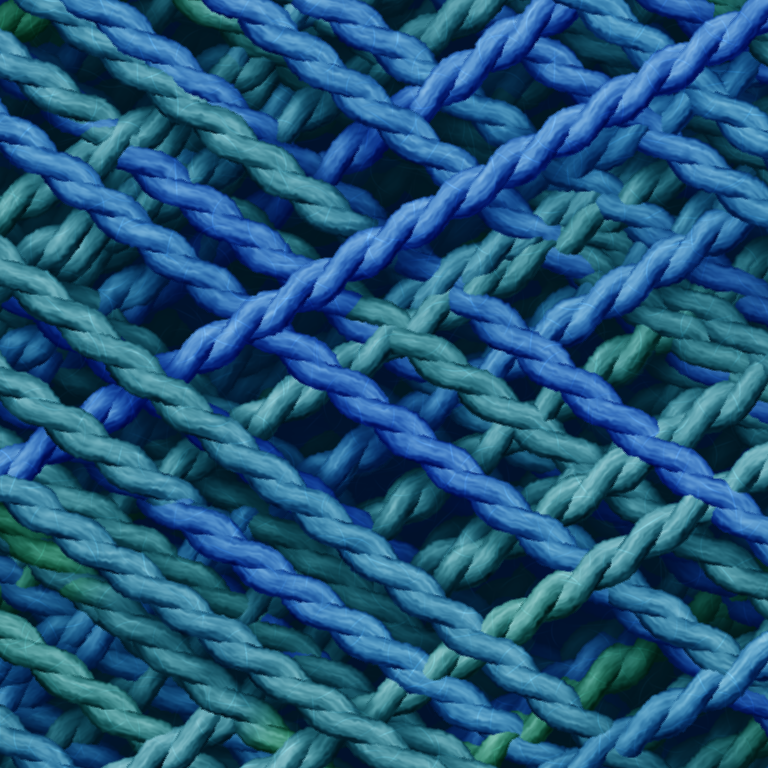
Write a Shadertoy shader that draws this texture.

```glsl
const int LAYERS = 6;
const float PLY_RADIUS = 0.0195;
const float HELIX_RADIUS = 0.0105;
const float TWIST_PITCH = 0.155;
const float FLOOR_HEIGHT = -0.17;
const float SOFTNESS = 0.0011;
const float TAU = 6.2831853;

struct Strand { float along; float across; float height; float seed; vec2 side; };
struct Surface { float height; float slope; vec2 fibre; float along; float seed; vec2 side; };

float hash(vec2 p) {
    vec3 q = fract(p.xyx * 0.1031);
    q += dot(q, q.yzx + 33.33);
    return fract((q.x + q.y) * q.z);
}

float noise(vec2 p) {
    vec2 i = floor(p), f = fract(p);
    f = f * f * (3.0 - 2.0 * f);
    return mix(mix(hash(i), hash(i + vec2(1, 0)), f.x),
               mix(hash(i + vec2(0, 1)), hash(i + vec2(1, 1)), f.x), f.y);
}

// Axis of one strand in a layer of nearly parallel yarn
Strand strandNear(vec2 p, int layer, float neighbour) {
    float level = float(layer);
    float angle = radians(layer % 2 == 0 ? -35.0 : 33.0) + 0.09 * (hash(vec2(level, 5.0)) - 0.5);
    vec2 dir = vec2(cos(angle), sin(angle));
    vec2 side = vec2(-dir.y, dir.x);
    float u = dot(p, dir), v = dot(p, side);
    float spacing = 0.110 - 0.003 * level;
    float row = floor(v / spacing) + neighbour;
    float seed = hash(vec2(row + 40.0, level * 17.0 + 3.0));
    float tilt = 0.09 * (hash(vec2(row + 70.0, level * 11.0)) - 0.5);
    float center = (row + 0.5 + 0.5 * (seed - 0.5)) * spacing + tilt * u;
    float wave = noise(vec2(u * 2.6 + seed * 50.0, row + level * 31.0 + 60.0)) - 0.5;
    float sink = 0.03 * hash(vec2(row + 15.0, level * 23.0));
    return Strand(u, v - center, 0.13 * wave - 0.018 * level - sink, seed, side);
}

// Two plies wound around each axis; the highest one is visible
Surface topSurface(vec2 p) {
    Surface top = Surface(FLOOR_HEIGHT, 0.0, p, 0.0, 0.5, vec2(0, 1));
    for (int layer = 0; layer < LAYERS; layer++)
    for (int n = -1; n <= 1; n++) {
        Strand yarn = strandNear(p, layer, float(n));
        if (abs(yarn.across) > PLY_RADIUS + HELIX_RADIUS) continue;
        for (int ply = 0; ply < 2; ply++) {
            float turn = TAU * (yarn.along / TWIST_PITCH + yarn.seed * 7.0 + 0.5 * float(ply));
            float offset = yarn.across + HELIX_RADIUS * cos(turn);
            float slope = offset / PLY_RADIUS;
            if (abs(slope) >= 1.0) continue;
            float height = yarn.height + HELIX_RADIUS * sin(turn) + PLY_RADIUS * sqrt(1.0 - slope * slope);
            if (height > top.height)
                top = Surface(height, slope, vec2(yarn.along, offset + 0.3 * float(ply)),
                              yarn.along, yarn.seed, yarn.side);
        }
    }
    return top;
}

// Soft shade cast by strands lying above a given height
float shadeFromAbove(vec2 p, float height) {
    float shade = 0.0;
    for (int layer = 0; layer < LAYERS; layer++)
    for (int n = -1; n <= 1; n++) {
        Strand yarn = strandNear(p + vec2(-0.004, 0.010), layer, float(n));
        float gap = abs(yarn.across) - PLY_RADIUS - 0.5 * HELIX_RADIUS;
        shade += (1.0 - smoothstep(-0.005, 0.04, gap)) * smoothstep(-0.01, 0.04, yarn.height - height);
    }
    return shade;
}

vec3 dyeColor(float seed, float along, float depth) {
    vec3 teal = vec3(0.45, 0.69, 0.735);
    vec3 sky = vec3(0.43, 0.68, 0.81);
    vec3 cobalt = vec3(0.39, 0.61, 0.83);
    vec3 green = vec3(0.47, 0.73, 0.66);
    float hue = fract(seed * 13.7) + 0.5 * (noise(vec2(along * 3.0 + 9.0, seed * 90.0)) - 0.5);
    vec3 dye = mix(teal, sky, smoothstep(0.35, 0.7, hue));
    dye = mix(dye, cobalt, smoothstep(0.75, 1.05, hue));
    dye = mix(dye, green, 1.0 - smoothstep(-0.02, 0.13, hue));
    return mix(teal, dye, 0.35 + 0.65 * depth);
}

vec3 yarnColor(vec2 p) {
    p += 0.0026 * (vec2(noise(p * 210.0 + 200.0), noise(p * 210.0 + 400.0)) - 0.5);
    Surface top = topSurface(p);
    vec3 normal = vec3(top.side * top.slope, sqrt(max(1.0 - top.slope * top.slope, 0.0)));
    float diffuse = max(dot(normal, normalize(vec3(-0.2, 0.5, 0.85))), 0.0);
    float depth = smoothstep(-0.12, 0.02, top.height);
    float fibre = 0.55 * noise(top.fibre * vec2(45.0, 260.0) + 300.0)
                + 0.45 * noise(top.fibre * vec2(95.0, 480.0) + 700.0) - 0.5;
    float light = (0.08 + 0.93 * diffuse * sqrt(diffuse) + 0.5 * fibre) * mix(0.08, 1.0, depth);
    light *= exp(-0.85 * shadeFromAbove(p, top.height));
    // Darker yarn keeps a deeper, more saturated dye
    return pow(dyeColor(top.seed, top.along, depth), vec3(exp2(2.75 * (1.0 - light))));
}

// Short curved stray hairs scattered over a grid
float strayHairs(vec2 p, float cells, float salt, float blur) {
    float cover = 0.0;
    vec2 base = floor(p * cells);
    for (int y = -1; y <= 1; y++)
    for (int x = -1; x <= 1; x++) {
        vec2 id = base + vec2(x, y) + salt;
        vec2 q = p - (id - salt + vec2(hash(id), hash(id + 37.0))) / cells;
        float a = TAU * hash(id + 71.0);
        q = mat2(cos(a), sin(a), -sin(a), cos(a)) * q;
        float bend = 36.0 * (hash(id + 93.0) - 0.5);
        float line = 1.0 - smoothstep(0.0, 0.0012 + blur, abs(q.y - bend * q.x * q.x));
        cover += line * (1.0 - smoothstep(0.2, 0.8, abs(q.x) * cells)) * hash(id + 19.0);
    }
    return min(cover, 1.0);
}

void mainImage(out vec4 fragColor, in vec2 fragCoord) {
    vec2 uv = fragCoord / iResolution.y;
    float pixel = 1.0 / iResolution.y;
    vec3 color = vec3(0);
    for (int i = 0; i < 5; i++) {
        float a = TAU * float(i) / 5.0 + 0.3;
        color += 0.2 * yarnColor(uv - 0.5 + max(0.4 * pixel, SOFTNESS) * vec2(cos(a), sin(a)));
    }
    float hairs = strayHairs(uv, 22.0, 100.0, 0.7 * pixel) + strayHairs(uv, 35.0, 300.0, 0.7 * pixel);
    color += 0.11 * hairs * (color + vec3(0.04, 0.11, 0.14));
    fragColor = vec4(color, 1.0);
}
```
